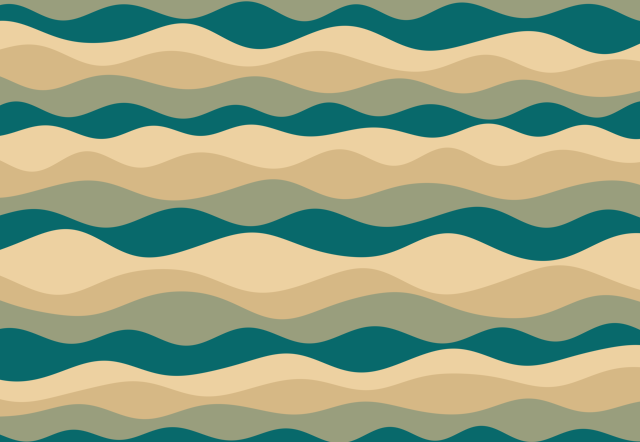
A Shadertoy shader for this pattern:

```glsl
const float TAU = 6.2831853;
const int EDGES = 17;
const float MIN_GAP = 0.007;       // thinnest band, in canvas heights
const float RIPPLE = 0.0032;       // height of the fine irregularity
const float WARP = 0.011;          // sideways unevenness of the crests

const vec3 SAGE  = vec3(0.60, 0.62, 0.49);
const vec3 TEAL  = vec3(0.03, 0.41, 0.42);
const vec3 CREAM = vec3(0.93, 0.82, 0.63);
const vec3 TAN   = vec3(0.84, 0.72, 0.52);

// Mean depth of each edge below the top, in canvas heights
const float LEVEL[EDGES] = float[](
    0.026, 0.085, 0.137, 0.192, 0.250, 0.297, 0.359, 0.430, 0.492,
    0.556, 0.635, 0.690, 0.759, 0.821, 0.870, 0.925, 0.983);

// Wave height, in canvas heights
const float SWELL[EDGES] = float[](
    0.019, 0.026, 0.019, 0.017, 0.017, 0.013, 0.019, 0.021, 0.021,
    0.030, 0.030, 0.028, 0.019, 0.022, 0.017, 0.015, 0.015);

// Waves across the canvas
const float CYCLES[EDGES] = float[](
    5.6, 3.75, 4.2, 4.6, 6.2, 5.85, 5.33, 3.75, 4.4,
    3.27, 3.2, 3.0, 5.2, 3.7, 3.8, 4.27, 6.2);

// Position of one crest, in canvas widths
const float CREST[EDGES] = float[](
    0.02, 0.01, 0.035, 0.182, 0.358, 0.066, 0.14, 0.41, 0.276,
    0.09, 0.25, 0.28, 0.20, 0.163, 0.455, 0.345, 0.60);

// Fall from the left side to the right, in canvas heights
const float DRIFT[EDGES] = float[](
    0.0, 0.025, 0.03, 0.02, 0.0, 0.0, -0.015, 0.0, 0.0,
    0.01, 0.0, 0.01, -0.01, -0.045, -0.045, -0.015, 0.0);

vec3 bandColor(int band) {
    int k = band % 4;
    return k == 0 ? SAGE : k == 1 ? TEAL : k == 2 ? CREAM : TAN;
}

// Layered sines, different for every edge
float ripple(float x, float seed) {
    return sin(TAU * 2.3 * x + seed * 2.4) + 0.6 * sin(TAU * 7.1 * x + seed * 4.1);
}

float edgeDepth(int i, float x) {
    float seed = float(i);
    float warped = x + WARP * sin(TAU * 1.7 * x + seed * 1.9);
    float wave = cos(TAU * CYCLES[i] * (warped - CREST[i]));
    return LEVEL[i] - SWELL[i] * wave + DRIFT[i] * (x - 0.5) + RIPPLE * ripple(x, seed);
}

void mainImage(out vec4 fragColor, in vec2 fragCoord) {
    vec2 uv = fragCoord / iResolution.xy;
    float depth = 1.0 - uv.y;
    float soft = 0.75 / iResolution.y;

    // Paint downwards, each edge opening the next band
    vec3 color = bandColor(0);
    float above = -1.0;
    for (int i = 0; i < EDGES; i++) {
        float edge = max(edgeDepth(i, uv.x), above + MIN_GAP);
        color = mix(color, bandColor(i + 1), smoothstep(-soft, soft, depth - edge));
        above = edge;
    }
    fragColor = vec4(color, 1.0);
}
```
